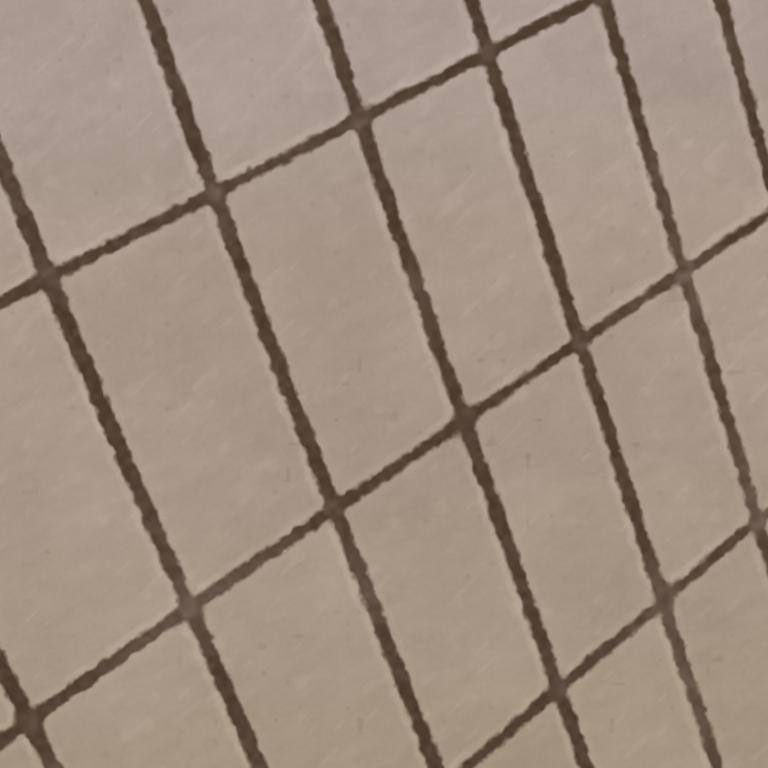
Write a three.js fragment shader that draws this texture.

```glsl
// Worn beige wall tiles with dark grout, seen in slanted perspective.
#define TILE_BASE vec3(0.658, 0.590, 0.532)
#define TILE_WARM vec3(0.650, 0.582, 0.510)
#define TILE_COOL vec3(0.672, 0.608, 0.575)
#define GROUT_DARK vec3(0.310, 0.242, 0.190)
#define GROUT_PALE vec3(0.415, 0.350, 0.298)
#define COLUMN_HALF 0.0098
#define ROW_HALF 0.0080
#define EDGE_SOFT 0.0032
#define EDGE_WEAR 0.0046
#define MOTTLE 0.050
#define RIM_LIGHT 0.042
#define LENS_BOW 0.057

varying vec2 vUv;

float hash(vec2 p) {
  return fract(sin(dot(p, vec2(127.1, 311.7))) * 43758.5453);
}

float noise(vec2 p) {
  vec2 i = floor(p), f = fract(p);
  f = f * f * (3.0 - 2.0 * f);
  return mix(mix(hash(i), hash(i + vec2(1.0, 0.0)), f.x),
             mix(hash(i + vec2(0.0, 1.0)), hash(i + 1.0), f.x), f.y);
}

float fbm(vec2 p) {
  float sum = 0.0, amp = 0.5;
  for (int k = 0; k < 4; k++) {
    sum += amp * noise(p);
    p = mat2(1.6, 1.2, -1.2, 1.6) * p + 7.3;
    amp *= 0.5;
  }
  return sum / 0.9375;
}

// Canvas position to tile coordinates: x counts columns, y counts rows downward.
vec2 tileCoord(vec2 p) {
  vec2 fromEdge = vec2(1.0 - p.x, p.y - 0.5);
  p.x -= LENS_BOW * dot(fromEdge.xx, fromEdge.xx) * 0.5 * fromEdge.y * fromEdge.y;
  vec3 across = vec3(0.2343, 0.1619, 0.0690);
  vec3 down = vec3(0.1996, -0.4149, 0.0708);
  vec3 corner = vec3(0.0625, 0.6380, 1.0);
  vec3 q = vec3(p, 1.0);
  return vec2(dot(cross(down, corner), q), dot(cross(corner, across), q))
         / dot(cross(across, down), q);
}

float smoothMin(float a, float b, float k) {
  float h = max(k - abs(a - b), 0.0) / k;
  return min(a, b) - h * h * k * 0.25;
}

void main() {
  vec2 p = vUv;

  // Signed canvas distance to the nearest column and row joint
  const float STEP = 0.002;
  vec2 cell = tileCoord(p);
  vec2 slopeX = (tileCoord(p + vec2(STEP, 0.0)) - cell) / STEP;
  vec2 slopeY = (tileCoord(p + vec2(0.0, STEP)) - cell) / STEP;
  vec2 joint = floor(cell + 0.5);
  vec2 side = (cell - joint) / sqrt(slopeX * slopeX + slopeY * slopeY);

  // Joints thin out with distance, with chipped edges and filled corners
  vec2 halfWidth = vec2(COLUMN_HALF, ROW_HALF) * mix(1.08, 0.78, p.x);
  float chips = (noise(p * 75.0) - 0.5) + 0.6 * (noise(p * 170.0 + 31.0) - 0.5);
  vec2 gap = abs(side) - halfWidth;
  float edge = smoothMin(gap.x, gap.y, 0.010) + chips * EDGE_WEAR;
  float grout = 1.0 - smoothstep(-EDGE_SOFT, EDGE_SOFT, edge);

  // Tile face: light falloff, tint per tile, blotches and fine grain
  vec3 tile = mix(TILE_WARM, TILE_BASE, smoothstep(0.0, 0.55, p.y + 0.15 * (1.0 - p.x)));
  tile = mix(tile, TILE_COOL, smoothstep(0.55, 1.1, p.y + 0.1 * (0.5 - p.x)));
  tile += 0.012 * (hash(floor(cell) + 3.0) - 0.5);
  tile += MOTTLE * (fbm(p * 9.0) - 0.5);
  tile += 0.034 * (fbm(vec2(p.x + p.y * 0.4, p.y - p.x * 0.5) * vec2(32.0, 58.0)) - 0.5);
  tile += 0.012 * (noise(p * 230.0) - 0.5);

  // Sparse pits and scuffs
  float pits = smoothstep(0.88, 0.98, noise(p * 64.0 + 11.0)) * noise(p * 13.0);
  tile -= 0.045 * pits;
  float scuffs = smoothstep(0.78, 0.95, noise(vec2(p.x - p.y, p.x + p.y) * vec2(70.0, 24.0)));
  tile += 0.018 * scuffs;

  // Bright bevel beside the joints, strongest above rows and left of columns
  float band = smoothstep(0.001, 0.005, edge) * (1.0 - smoothstep(0.006, 0.014, edge));
  float facing = gap.x < gap.y ? side.x : side.y;
  float lit = mix(0.35, 1.0, step(facing, 0.0));
  tile += RIM_LIGHT * band * lit * (0.35 + 0.9 * noise(p * 38.0 + 5.0));

  // Grout: uneven wear along joints, paler dust where they cross
  float wear = smoothstep(0.42, 0.82, fbm(p * 8.0 + 19.0));
  float crossing = 1.0 - smoothstep(0.006, 0.020, length(side));
  float dust = clamp(0.65 * wear + 0.75 * crossing * noise(p * 60.0 + 2.0) + 0.08, 0.0, 1.0);
  vec3 groutColor = mix(GROUT_DARK, GROUT_PALE, dust);
  groutColor += 0.06 * (noise(p * 120.0 + 47.0) - 0.5);

  gl_FragColor = vec4(mix(tile, groutColor, grout), 1.0);
}
```
